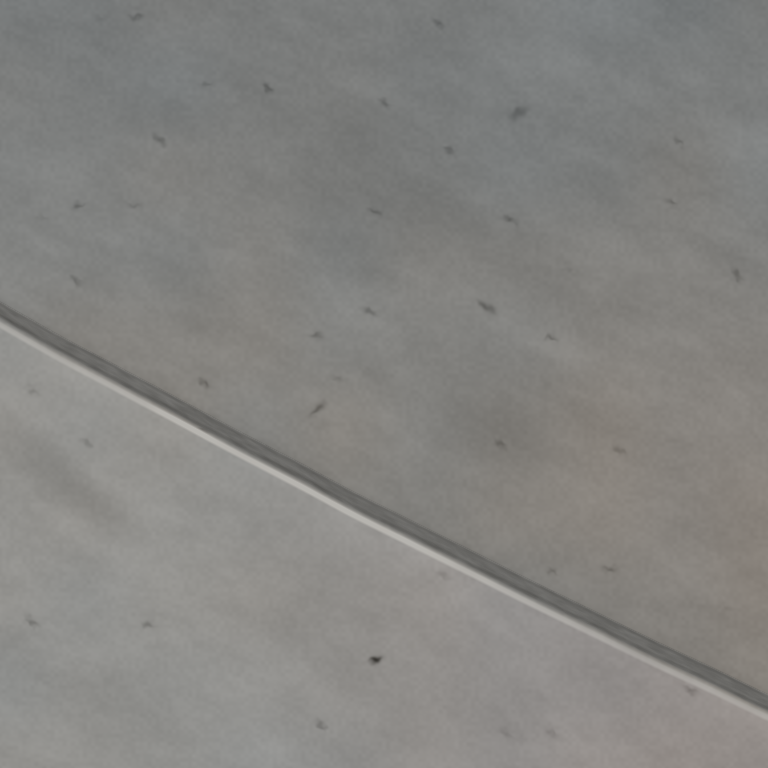
A three.js fragment shader for this texture:

```glsl
varying vec2 vUv;

#define GROOVE_START 0.596
#define GROOVE_SLOPE -0.511
#define GROOVE_SAG 0.046
#define GROOVE_HALF 0.0098
#define LIP_OFFSET -0.0158
#define LIP_HALF 0.0036
#define MOTTLE 0.075
#define GRAIN 0.022
#define STREAK_ANGLE -0.42

float hash(vec2 p) {
  vec3 q = fract(vec3(p.xyx) * 0.1031);
  q += dot(q, q.yzx + 33.33);
  return fract((q.x + q.y) * q.z);
}

float noise(vec2 p) {
  vec2 i = floor(p), f = fract(p);
  f = f * f * (3.0 - 2.0 * f);
  return mix(mix(hash(i), hash(i + vec2(1.0, 0.0)), f.x),
             mix(hash(i + vec2(0.0, 1.0)), hash(i + vec2(1.0)), f.x), f.y);
}

float fbm(vec2 p) {
  float sum = 0.0, gain = 0.5;
  for (int i = 0; i < 5; i++) {
    sum += gain * noise(p);
    p = mat2(0.8, 0.6, -0.6, 0.8) * p * 2.03 + 17.3;
    gain *= 0.5;
  }
  return sum;
}

vec2 rotate(vec2 p, float a) {
  float c = cos(a), s = sin(a);
  return vec2(c * p.x + s * p.y, c * p.y - s * p.x);
}

// Soft elliptical patch, tilted by an angle
float blob(vec2 p, vec2 center, vec2 radius, float angle) {
  vec2 q = rotate(p - center, angle) / radius;
  return exp(-dot(q, q));
}

// Signed distance across the slightly sagging groove, positive above
float grooveDistance(vec2 p) {
  float y = GROOVE_START + GROOVE_SLOPE * p.x - GROOVE_SAG * p.x * (1.0 - p.x);
  y += 0.0025 * (noise(vec2(p.x * 13.0, 4.0)) - 0.5);
  return (p.y - y) / sqrt(1.0 + GROOVE_SLOPE * GROOVE_SLOPE);
}

// Faint pits scattered one per cell
float pits(vec2 p) {
  vec2 grid = p * 13.0, cell = floor(grid);
  vec2 center = 0.25 + 0.5 * vec2(hash(cell + 5.1), hash(cell + 41.7));
  vec2 q = rotate(fract(grid) - center, STREAK_ANGLE + hash(cell + 8.0) - 0.5);
  q += 0.08 * (vec2(noise(p * 150.0), noise(p * 150.0 + 31.0)) - 0.5);
  float strength = smoothstep(0.72, 1.0, hash(cell + 77.0));
  return strength * exp(-dot(q * q, vec2(90.0, 420.0)));
}

void main() {
  vec2 p = vUv;
  float d = grooveDistance(p);

  // Upper slab, cool at the top and warm toward the right
  vec3 upper = mix(vec3(0.515, 0.508, 0.492), vec3(0.472, 0.482, 0.482), smoothstep(0.4, 1.05, p.y));
  upper += vec3(0.024, 0.008, -0.002) * blob(p, vec2(0.95, 0.36), vec2(0.24, 0.26), 0.0);
  upper += 0.025 * blob(p, vec2(0.0, 0.67), vec2(0.14, 0.08), -0.5);
  upper -= 0.016 * blob(p, vec2(0.43, 0.80), vec2(0.22, 0.07), STREAK_ANGLE);
  upper -= 0.020 * blob(p, vec2(0.65, 0.43), vec2(0.06, 0.05), 0.0);
  upper += 0.014 * exp(-max(d, 0.0) / 0.035) * smoothstep(0.55, 0.9, p.x);

  // Lower slab, lighter, with a dull diagonal stain
  vec3 lower = mix(vec3(0.566, 0.564, 0.552), vec3(0.570, 0.550, 0.538), smoothstep(0.2, 0.9, p.x));
  lower += 0.026 * exp(min(d, 0.0) / 0.045);
  lower -= 0.050 * blob(p, vec2(0.10, 0.365), vec2(0.11, 0.025), -0.65);
  lower -= 0.025 * blob(p, vec2(0.39, 0.18), vec2(0.07, 0.025), STREAK_ANGLE);

  float lowerSide = smoothstep(0.002, -0.002, d - LIP_OFFSET);
  vec3 color = mix(upper, lower, lowerSide);

  // Streaked mottling and fine grain
  vec2 s = rotate(p, STREAK_ANGLE);
  float cloud = fbm(s * vec2(7.0, 15.0) + 3.0) - 0.48;
  float wisps = fbm(s * vec2(22.0, 48.0) + 60.0) - 0.48;
  color += MOTTLE * (cloud * 0.9 + wisps * 0.55);
  color += GRAIN * (noise(p * 190.0) - 0.5);
  color += vec3(0.012, 0.0, -0.010) * (noise(p * 9.0 + 20.0) - 0.5);

  // Scattered pits and the few deepest marks
  color -= 0.11 * pits(p);
  vec2 w = p + 0.006 * (vec2(noise(p * 120.0), noise(p * 120.0 + 9.0)) - 0.5);
  color -= 0.34 * blob(w, vec2(0.489, 0.141), vec2(0.0075, 0.0038), 0.2);
  color -= 0.15 * blob(w, vec2(0.414, 0.468), vec2(0.011, 0.0042), 0.8);
  color -= 0.13 * blob(w, vec2(0.633, 0.602), vec2(0.012, 0.0042), -0.6);
  color -= 0.10 * blob(w, vec2(0.674, 0.852), vec2(0.011, 0.006), 0.7);

  // Dark groove with a shaded upper edge and worn breaks
  float wear = fbm(vec2(p.x * 55.0, d * 220.0));
  float groove = smoothstep(GROOVE_HALF + 0.002, GROOVE_HALF - 0.002, abs(d));
  vec3 grooveColor = vec3(0.405, 0.402, 0.392) + 0.10 * (wear - 0.45);
  grooveColor -= 0.045 * smoothstep(0.0035, 0.0, abs(d + 0.006));
  grooveColor -= 0.025 * smoothstep(0.003, 0.0, abs(d - 0.007));
  color = mix(color, grooveColor, groove * 0.93);
  color -= 0.035 * exp(-max(d - GROOVE_HALF, 0.0) / 0.006) * step(GROOVE_HALF, d);

  // Bright lip below the groove, strongest in the middle
  float lip = smoothstep(LIP_HALF + 0.0025, LIP_HALF - 0.002, abs(d - LIP_OFFSET + 0.001));
  float shine = 0.55 + 0.45 * smoothstep(0.08, 0.25, p.x) * smoothstep(0.85, 0.45, p.x);
  shine *= 0.85 + 0.3 * noise(vec2(p.x * 38.0, 2.0));
  color = mix(color, vec3(0.715, 0.705, 0.685), clamp(lip * shine, 0.0, 1.0));

  gl_FragColor = vec4(color, 1.0);
}
```
